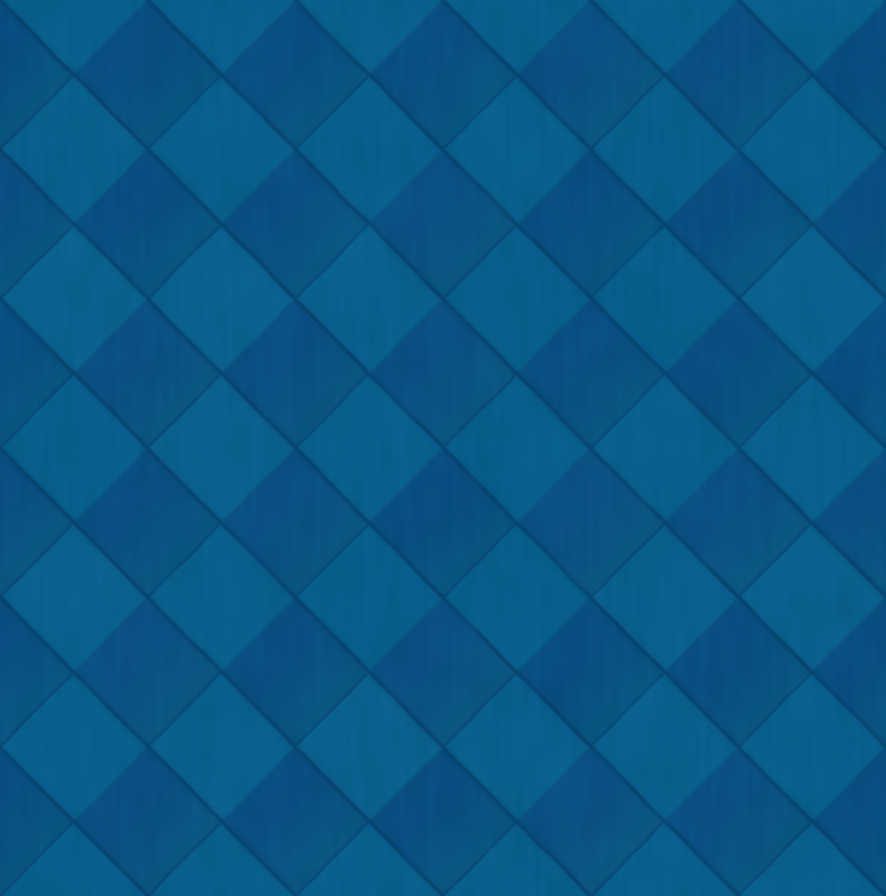
A Shadertoy shader for this pattern:

```glsl
#define REPEATS 6.0
#define LIGHT_BLUE vec3(0.036, 0.373, 0.553)
#define DARK_BLUE vec3(0.036, 0.310, 0.512)
#define TEAL_BLUE vec3(0.036, 0.335, 0.510)
#define CREASE_BLUE vec3(0.025, 0.255, 0.430)
#define CREASE_WIDTH 0.017
#define SEAM_WIDTH 0.011
#define WOBBLE 0.014
#define STREAK 0.016
#define MOTTLE 0.014
#define TINT 0.010

float hash(vec2 cell) {
    uvec2 q = uvec2(ivec2(cell)) * uvec2(1597u, 3812u) + uvec2(977u, 131u);
    uint n = (q.x ^ (q.y << 7)) * 747796u + 28913u;
    n = (n ^ (n >> 13)) * 277803u;
    n ^= n >> 15;
    return float(n & 65535u) / 65535.0;
}

// Value noise over the unit canvas, wrapping after a whole number of cells
float wrapNoise(vec2 uv, vec2 cells) {
    vec2 p = uv * cells;
    vec2 i = floor(p);
    vec2 f = p - i;
    f = f * f * (3.0 - 2.0 * f);
    vec2 lo = mod(i, cells);
    vec2 hi = mod(i + 1.0, cells);
    float bottom = mix(hash(lo), hash(vec2(hi.x, lo.y)), f.x);
    float top = mix(hash(vec2(lo.x, hi.y)), hash(hi), f.x);
    return mix(bottom, top, f.y);
}

float softLine(float dist, float width, float pixel) {
    return 1.0 - smoothstep(0.0, width + pixel, dist);
}

void mainImage(out vec4 fragColor, in vec2 fragCoord) {
    vec2 uv = fragCoord / iResolution.xy;
    float pixel = REPEATS / iResolution.y;

    // Diagonal axes: x + y crosses the falling lines, x - y the rising ones
    vec2 p = uv * REPEATS;
    vec2 diag = vec2(p.x + p.y, p.x - p.y);
    diag += WOBBLE * (vec2(wrapNoise(uv, vec2(31.0)), wrapNoise(uv, vec2(37.0))) - 0.5);
    vec2 cell = floor(diag);
    vec2 local = diag - cell;
    vec2 edge = abs(diag - round(diag)) * 0.7071;

    // Alternating diamonds with smoothed borders
    float side = mod(cell.x + cell.y, 2.0) < 0.5 ? 1.0 : -1.0;
    float lightness = 0.5 + 0.5 * side * smoothstep(0.0, 0.008 + pixel, min(edge.x, edge.y));
    vec3 dark = mix(DARK_BLUE, TEAL_BLUE, smoothstep(0.35, 0.95, local.y));
    vec3 color = mix(dark, LIGHT_BLUE, lightness);

    // Small change of tone from one diamond to the next
    vec2 id = mod(vec2(cell.x + cell.y + 1.0, cell.x - cell.y), 2.0 * REPEATS);
    color += TINT * (hash(id) - 0.5);

    // Vertical weave streaks and cloudy wear
    float streak = wrapNoise(uv, vec2(150.0, 18.0)) - 0.5;
    float cloud = wrapNoise(uv, vec2(22.0)) + 0.5 * wrapNoise(uv, vec2(58.0)) - 0.75;
    color += vec3(0.4, 1.0, 1.0) * (STREAK * streak + MOTTLE * cloud);

    // Strong falling creases; rising seams are firm on every second edge
    float wear = 0.65 + 0.35 * wrapNoise(uv, vec2(43.0));
    float firm = mod(cell.x + round(diag.y), 2.0) < 0.5 ? 0.75 : 0.15;
    float crease = 0.9 * softLine(edge.x, CREASE_WIDTH, pixel);
    float seam = firm * softLine(edge.y, SEAM_WIDTH, pixel);
    color = mix(color, CREASE_BLUE, wear * max(crease, seam));

    // Faint shade beside the creases
    color *= 1.0 - 0.035 * softLine(edge.x, 0.06, pixel);

    fragColor = vec4(color, 1.0);
}
```
